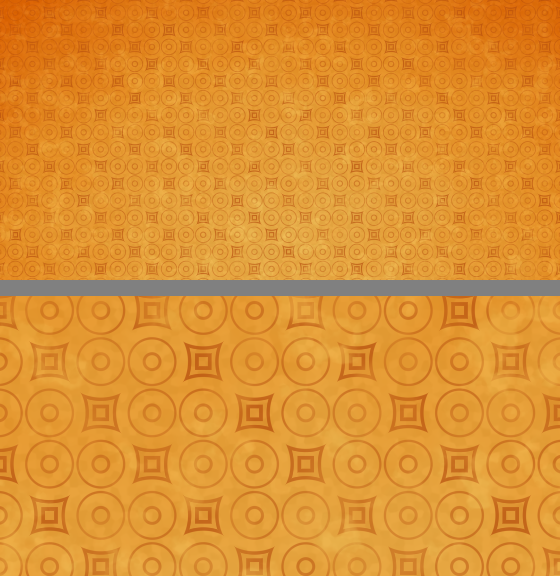
Top, the full canvas; bottom, a detail of the centre.
Give the GLSL for this pattern, as a WebGL 1 fragment shader.

```glsl
precision highp float;
// Worn orange paper with ringed discs and diagonal runs of concave squares.

uniform vec2 u_resolution;

#define CELL 0.0610                   // motif spacing, in canvas heights
#define ORIGIN vec2(0.0547, 0.0395)   // centre of the first motif
#define SQUARE_EVERY 3.0              // one square per this many cells
#define GLOW_CENTER vec2(1.04, 0.10)
#define GLOW_COLOR vec3(0.90, 0.67, 0.28)
#define MID_COLOR vec3(0.895, 0.565, 0.15)
#define EDGE_COLOR vec3(0.86, 0.41, 0.03)
#define INK_COLOR vec3(0.71, 0.30, 0.05)
#define INK_STRENGTH 0.58
#define LINE_WIDTH 0.045              // in cells
#define STAIN 0.22
#define FLECK 0.05

vec2 hash2(vec2 p) {
  vec2 q = vec2(dot(p, vec2(127.1, 311.7)), dot(p, vec2(269.5, 183.3)));
  return fract(sin(q) * 43758.5);
}

// Cellular noise with softly blended cells, 0 to 1.
float softCells(vec2 p) {
  vec2 base = floor(p);
  float total = 0.0;
  float weight = 0.0;
  for (int j = -1; j <= 1; j++) {
    for (int i = -1; i <= 1; i++) {
      vec2 id = base + vec2(float(i), float(j));
      vec2 toPoint = id + 0.15 + 0.7 * hash2(id) - p;
      float w = exp(-9.0 * dot(toPoint, toPoint));
      total += w * hash2(id + 37.0).x;
      weight += w;
    }
  }
  return total / weight;
}

float layeredCells(vec2 p) {
  float sum = 0.0;
  float amp = 0.5;
  for (int i = 0; i < 4; i++) {
    sum += amp * softCells(p);
    p = mat2(1.6, 1.2, -1.2, 1.6) * p + 11.3;
    amp *= 0.55;
  }
  return sum;
}

float fillMask(float d, float blur) {
  return 1.0 - smoothstep(-blur, blur, d);
}

float stroke(float d, float width, float blur) {
  return fillMask(abs(d) - 0.5 * width, blur);
}

// Thin outer ring, heavier inner ring.
float discInk(vec2 p, float blur) {
  float r = length(p);
  float outer = stroke(r - 0.455, LINE_WIDTH, blur);
  float inner = stroke(r - 0.155, LINE_WIDTH * 1.3, blur);
  return max(0.75 * outer, 0.7 * inner);
}

// Square with inward curved sides around a small square frame.
float squareInk(vec2 p, float blur) {
  p = abs(p);
  float toSides = min(length(p - vec2(1.2, 0.0)), length(p - vec2(0.0, 1.2)));
  float concave = 0.935 - toSides;
  float frame = max(p.x, p.y) - 0.125;
  float lines = max(stroke(concave, LINE_WIDTH * 1.5, blur),
                    stroke(frame, LINE_WIDTH * 1.7, blur));
  return max(lines, 0.16 * fillMask(concave, blur));
}

// Warm glow from below the middle, darkening to the top and sides.
vec3 paperColor(vec2 uv, float stain) {
  float d = length((uv - GLOW_CENTER) * vec2(0.75, 1.0));
  float shade = 0.35 * d + 0.5 * d * d + STAIN * (stain - 0.5);
  vec3 color = mix(GLOW_COLOR, MID_COLOR, clamp(2.0 * shade, 0.0, 1.0));
  return mix(color, EDGE_COLOR, clamp(2.0 * shade - 1.0, 0.0, 1.15));
}

void main() {
  vec2 uv = gl_FragCoord.xy / u_resolution.y;
  float blur = 0.7 / (u_resolution.y * CELL);

  // Paper with broad stains and fine grain
  float stain = layeredCells(uv * 9.0);
  float grain = softCells(uv * 100.0);
  vec3 color = paperColor(uv, stain);

  // Pale scuffs
  float scuff = smoothstep(0.56, 0.82, layeredCells(uv * 22.0 + 50.0));
  color += FLECK * scuff * vec3(0.4, 1.0, 0.9);
  color += 0.035 * (grain - 0.5);

  // Motifs on a square grid, unevenly worn
  vec2 grid = (uv - ORIGIN) / CELL + 0.5;
  vec2 id = floor(grid);
  vec2 p = fract(grid) - 0.5;
  float isDisc = step(1.0, mod(id.x + id.y + 1.5, SQUARE_EVERY));
  float ink = mix(squareInk(p, blur), discInk(p, blur), isDisc);
  float wear = 0.65 + 0.6 * softCells(uv * 24.0 + 9.0) - 0.35 * scuff;
  color = mix(color, INK_COLOR, clamp(INK_STRENGTH * ink * wear, 0.0, 1.0));

  gl_FragColor = vec4(clamp(color, 0.0, 1.0), 1.0);
}
```
